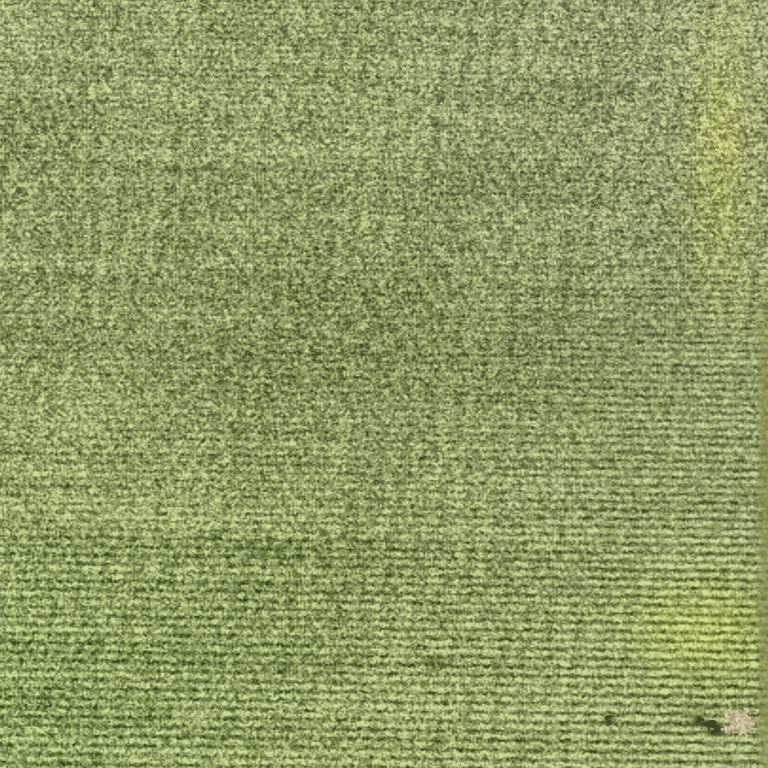
This texture is drawn by a WebGL 1 fragment shader. Its source:

```glsl
precision highp float;
// Crop field seen from the air: about 99 near-horizontal rows, spaced wider
// toward the bottom, made of a cosine furrow profile broken up by leaf noise.
// Broad noise, yellow patches, small gaps and a worn corner vary the field.

#define ROW_GAP_BOTTOM 0.0125  // row spacing at the lower edge
#define ROW_GAP_TOP 0.0080     // row spacing at the upper edge
#define ROW_TILT 0.012         // fall of the rows from left to right
#define ROW_WOBBLE 0.26        // waver of the rows, in row spacings
#define LEAF_CELLS 270.0       // coarse leaf clumps across the canvas
#define LEAF_CONTRAST 1.42
#define STREAK 0.24            // brightness change from row to row
#define PATCHES 0.10           // broad light and dark areas
#define BASE_TONE 0.62
#define GAPS 6                 // small missing plants

uniform vec2 u_resolution;

const vec3 SHADOW = vec3(0.28, 0.32, 0.16);
const vec3 LEAF = vec3(0.555, 0.595, 0.395);
const vec3 SUNLIT = vec3(0.75, 0.79, 0.56);
const vec3 YELLOWING = vec3(0.035, 0.03, -0.06);
const vec3 VERGE = vec3(0.54, 0.56, 0.33);
const vec3 BARE_SOIL = vec3(0.76, 0.72, 0.58);

float hash(vec2 p) {
  return fract(sin(dot(p, vec2(12.9898, 78.233))) * 43758.5);
}

float noise(vec2 p) {
  vec2 cell = floor(p), f = fract(p);
  f = f * f * (3.0 - 2.0 * f);
  return mix(mix(hash(cell), hash(cell + vec2(1.0, 0.0)), f.x),
             mix(hash(cell + vec2(0.0, 1.0)), hash(cell + 1.0), f.x), f.y);
}

// Soft elliptical spot: 1 at the centre, fading to 0
float spot(vec2 p, vec2 centre, vec2 radius) {
  vec2 d = (p - centre) / radius;
  return exp(-dot(d, d));
}

// Row number at height y, for spacing that changes linearly with y
float rowCoord(float y) {
  float slope = ROW_GAP_TOP - ROW_GAP_BOTTOM;
  return log(1.0 + slope * y / ROW_GAP_BOTTOM) / slope;
}

vec3 cropColour(float tone) {
  vec3 low = mix(SHADOW, LEAF, clamp(tone / 0.58, -0.2, 1.0));
  return mix(low, SUNLIT, clamp((tone - 0.58) / 0.42, 0.0, 1.3));
}

void main() {
  vec2 uv = gl_FragCoord.xy / u_resolution;

  // Leaf clumps at two scales, turned against each other to hide the lattice
  vec2 turned = vec2(0.8 * uv.x - 0.6 * uv.y, 0.6 * uv.x + 0.8 * uv.y);
  float leaf = 0.5 * noise(turned * LEAF_CELLS + 31.0)
             + 0.5 * noise(uv * LEAF_CELLS * vec2(1.5, 1.65) + 17.3);

  // Furrows: crisp below and at the right, closing over toward the top left
  float row = rowCoord(uv.y + ROW_TILT * uv.x);
  row += ROW_WOBBLE * (noise(uv * vec2(120.0, 130.0) + 5.1) - 0.5);
  float furrow = pow(0.5 - 0.5 * cos(6.28318 * row), 1.4);
  float right = smoothstep(0.5, 1.0, uv.x) * (1.0 - smoothstep(0.5, 0.75, uv.y));
  float clarity = 0.17 + 0.30 * (1.0 - smoothstep(0.05, 0.62, uv.y)) + 0.24 * right;
  clarity *= 0.6 + 0.8 * noise(vec2(uv.x * 60.0, floor(row) * 1.7));

  // Slow changes along the rows and over the field
  float streak = noise(vec2(uv.x * 3.0, row * 0.6 + 40.0)) - 0.5;
  float patches = noise(uv * vec2(3.0, 5.0) + 8.7) - 0.5;
  float tone = BASE_TONE + LEAF_CONTRAST * (1.0 - 0.25 * right) * (leaf - 0.5)
    - clarity * (furrow - 0.42) + PATCHES * patches
    + STREAK * streak * (1.0 - 0.5 * uv.x)
    - 0.08 * spot(uv, vec2(0.45, 0.56), vec2(0.35, 0.16))
    + 0.04 * smoothstep(0.65, 0.95, uv.y);

  // Scattered gaps, ragged and stretched along the rows
  for (int i = 0; i < GAPS; i++) {
    float n = float(i);
    vec2 centre = vec2(hash(vec2(n, 3.1)), hash(vec2(n, 7.7)));
    tone -= 0.65 * leaf * spot(uv, centre, vec2(0.014, 0.005));
  }

  // Yellow patches beside the right edge, greener crop at the lower left
  float yellow = spot(uv, vec2(0.94, 0.80), vec2(0.04, 0.17))
    + 0.9 * spot(uv, vec2(0.92, 0.18), vec2(0.09, 0.07));
  float lush = (1.0 - smoothstep(0.1, 0.9, uv.y)) * (1.0 - 0.5 * uv.x);
  vec3 colour = cropColour(tone + 0.12 * yellow) + YELLOWING * yellow;
  colour += vec3(-0.008, 0.01, -0.03) * lush;
  colour += vec3(0.0, -0.012, 0.02) * smoothstep(0.3, 1.0, uv.x) * uv.y;

  // Smooth verge along the lower part of the right edge
  float ragged = 0.012 * (noise(uv * vec2(40.0, 110.0)) - 0.5);
  float verge = smoothstep(0.982, 0.992, uv.x + ragged)
    * (1.0 - smoothstep(0.5, 0.68, uv.y));
  colour = mix(colour, VERGE + 0.16 * (leaf - 0.5), 0.75 * verge);

  // Worn corner: broken dark furrows beside pale soil
  float breakup = 0.6 * noise(uv * vec2(60.0, 130.0) + 2.4) + 0.4 * leaf;
  float trench = spot(uv, vec2(0.925, 0.055), vec2(0.045, 0.028))
    + 0.75 * spot(uv, vec2(0.78, 0.065), vec2(0.05, 0.02));
  colour = mix(colour, SHADOW * 0.85, smoothstep(0.38, 0.55, trench * breakup));
  float soil = spot(uv, vec2(0.965, 0.06), vec2(0.034, 0.026));
  colour = mix(colour, BARE_SOIL + 0.4 * (leaf - 0.5),
               smoothstep(0.32, 0.52, soil * (0.1 + 1.1 * breakup)));

  gl_FragColor = vec4(clamp(colour, 0.0, 1.0), 1.0);
}
```
